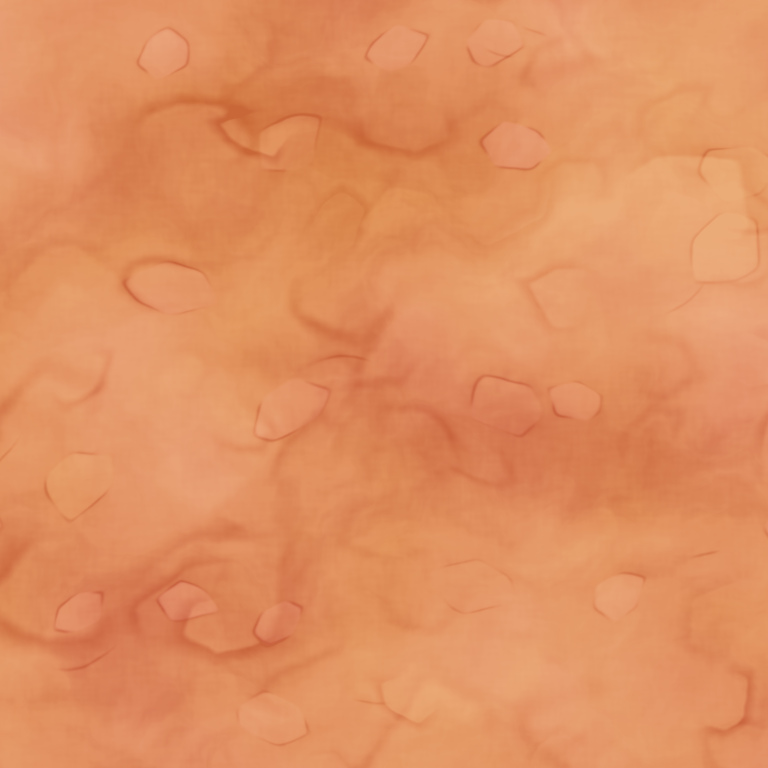
Write a Shadertoy shader that draws this texture.

```glsl
// Warm painted sandstone: soft clouds of orange overlaid with rounded stones.
// Stones are smooth polygons on jittered grids, crisp on one side and fading on
// the other; sparse outlined pebbles, loose strokes and a faint weave finish it.

#define DARK_CLAY vec3(0.805, 0.425, 0.262)
#define MID_CLAY vec3(0.885, 0.565, 0.375)
#define LIGHT_CLAY vec3(0.918, 0.655, 0.462)
#define PINK_SHIFT vec3(0.004, -0.016, 0.040)
#define BASE_TONE 0.57
#define CLOUD_CONTRAST 0.66
#define STONE_CONTRAST 0.50
#define SHADOW_DEPTH 0.42
#define PEBBLE_SHARE 0.30
#define STROKE_SHARE 0.24
#define LINE_WIDTH 0.0021
#define WEAVE 0.045

const float TAU = 6.28318;

float hash(vec2 p) {
    vec3 h = fract(vec3(p.xyx) * 0.1031);
    h += dot(h, h.yzx + 33.33);
    return fract((h.x + h.y) * h.z);
}

vec2 direction(float angle) { return vec2(cos(angle), sin(angle)); }

float slope(vec2 cell, vec2 offset) {
    return dot(direction(TAU * hash(cell + 61.0)), offset);
}

float gradientNoise(vec2 p) {
    vec2 i = floor(p), f = fract(p), e = vec2(0.0, 1.0);
    vec2 u = f * f * f * (f * (f * 6.0 - 15.0) + 10.0);
    float low = mix(slope(i, f), slope(i + e.yx, f - e.yx), u.x);
    float high = mix(slope(i + e, f - e), slope(i + 1.0, f - 1.0), u.x);
    return mix(low, high, u.y);
}

float fbm(vec2 p) {
    float sum = 0.0, gain = 1.0;
    for (int i = 0; i < 5; i++) {
        sum += gain * gradientNoise(p);
        p = mat2(1.6, 1.2, -1.2, 1.6) * p + 17.3;
        gain *= 0.5;
    }
    return sum;
}

// Smooth polygon of about unit radius; negative inside
float stoneDistance(vec2 q, vec2 id) {
    float sum = 0.0;
    for (int i = 0; i < 6; i++) {
        vec2 key = id + float(i) * 7.7;
        float angle = TAU * (float(i) + 0.6 * hash(key)) / 6.0;
        sum += exp(13.0 * (dot(q, direction(angle)) - mix(0.75, 1.1, hash(key + 3.1))));
    }
    return log(sum) / 13.0;
}

vec2 turn(vec2 q, float angle) {
    vec2 d = direction(angle);
    return vec2(dot(q, d), dot(q, vec2(-d.y, d.x)));
}

// Overlapping stones; paint holds tone and pinkness
void layStones(inout vec2 paint, vec2 p, float base, float freq, float opacity) {
    vec2 g = p * freq + freq * 13.0;
    for (int k = 0; k < 9; k++) {
        vec2 id = floor(g) + vec2(k % 3, k / 3) - 1.0;
        vec2 jitter = vec2(hash(id), hash(id + 5.3));
        vec2 q = turn(g - id - 0.2 - 0.6 * jitter, 1.6 * hash(id + 9.1) - 0.5);
        q /= mix(0.27, 0.45, hash(id + 2.7)) * vec2(1.25, 0.85);
        if (dot(q, q) > 6.25) continue;
        float d = stoneDistance(q, id);
        float soft = mix(0.04, 0.30, hash(id + 8.9));
        float fade = smoothstep(-0.9, 0.7, dot(q, direction(TAU * hash(id + 4.4))));
        float fill = (1.0 - smoothstep(-soft, soft, d)) * fade * opacity;
        float rim = smoothstep(-soft, soft, d) * (1.0 - smoothstep(0.0, 0.5, d));
        float depth = pow(hash(id + 6.6), 3.0) * SHADOW_DEPTH;
        float tone = base + STONE_CONTRAST * (hash(id + 1.9) - 0.45);
        paint.x = mix(paint.x, tone, fill) - depth * rim * fade;
        paint.y += fill * 0.7 * (hash(id + 7.2) - 0.5);
    }
}

// Small ovals with broken thin outlines
void layPebbles(inout vec2 paint, vec2 p, float freq) {
    vec2 g = p * freq + 41.0;
    for (int k = 0; k < 9; k++) {
        vec2 id = floor(g) + vec2(k % 3, k / 3) - 1.0;
        float cluster = 1.0 + 1.6 * gradientNoise(id * 0.37);
        if (hash(id + 3.3) > PEBBLE_SHARE * cluster) continue;
        float size = mix(0.20, 0.34, hash(id + 2.2));
        vec2 centre = id + 0.25 + 0.5 * vec2(hash(id), hash(id + 5.3));
        vec2 q = turn(g - centre, hash(id + 9.1) - 0.2) / (size * vec2(1.2, 0.85));
        if (dot(q, q) > 6.25) continue;
        float d = stoneDistance(q, id);
        float body = 1.0 - smoothstep(-0.07, 0.07, d);
        float arc = smoothstep(-0.25, 0.3, gradientNoise(q * 0.9 + id * 3.7));
        float line = exp(-pow(d * size / (freq * LINE_WIDTH), 2.0));
        float glow = 0.07 + 0.14 * hash(id + 1.4) + 0.06 * q.y;
        paint += body * vec2(glow, 0.9 * hash(id + 7.2) - 0.15);
        paint.x -= arc * (0.36 * line + 0.08 * exp(-abs(d) * 9.0));
    }
}

// Short bent brush marks
float strokes(vec2 p, float freq) {
    vec2 g = p * freq;
    float ink = 0.0;
    for (int k = 0; k < 9; k++) {
        vec2 id = floor(g) + vec2(k % 3, k / 3) - 1.0;
        vec2 q = g - id - vec2(hash(id + 0.7), hash(id + 5.9));
        q = turn(q, 1.7 * hash(id + 9.4) - 0.4);
        q.y += (hash(id + 2.8) - 0.5) * 2.5 * q.x * q.x;
        float reach = mix(0.10, 0.32, hash(id + 4.1));
        float taper = 1.0 - smoothstep(0.3 * reach, reach, abs(q.x));
        float line = exp(-pow(q.y / (freq * LINE_WIDTH), 2.0));
        ink += step(hash(id + 6.2), STROKE_SHARE) * taper * line;
    }
    return ink;
}

void mainImage(out vec4 fragColor, in vec2 fragCoord) {
    vec2 p = fragCoord / iResolution.y;
    vec2 sway = vec2(fbm(p * 4.0 + 3.0), fbm(p * 4.0 + 29.0));

    // Cloudy ground
    vec2 c = turn(p, 0.3) + 0.07 * sway;
    float base = BASE_TONE + CLOUD_CONTRAST * fbm(c * vec2(2.3, 3.6) + 7.0);
    vec2 paint = vec2(base, 0.9 * fbm(c * 2.6 + 51.0));

    // Stones from large to small, then details
    vec2 s = p + 0.022 * sway;
    layStones(paint, s, base, 3.3, 0.65);
    layStones(paint, s, base, 5.7, 0.50);
    layStones(paint, s, base, 9.5, 0.32);
    layPebbles(paint, p + 0.008 * sway, 7.0);
    paint.x -= 0.30 * strokes(p + 0.01 * sway, 6.0);

    // Dry brush mottling and cloth weave
    paint.x += 0.10 * fbm(p * vec2(13.0, 21.0) + 4.0 * sway);
    paint.x += WEAVE * (gradientNoise(p * vec2(35.0, 150.0)) + gradientNoise(p * vec2(140.0, 40.0)));

    float tone = clamp(paint.x, -0.1, 1.08);
    vec3 color = mix(DARK_CLAY, MID_CLAY, min(tone * 2.0, 1.0));
    color = mix(color, LIGHT_CLAY, max(tone * 2.0 - 1.0, 0.0));
    color += PINK_SHIFT * clamp(paint.y, -0.8, 1.0);
    fragColor = vec4(color, 1.0);
}
```
